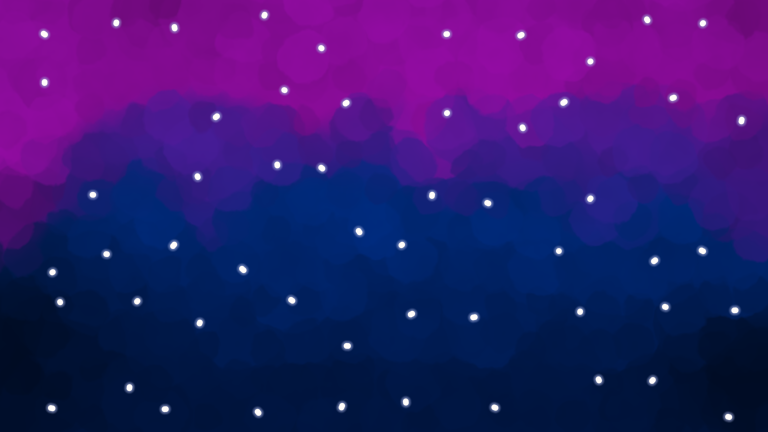
Reproduce this background procedurally as a Shadertoy shader.

```glsl
// A painted night sky: magenta and violet clouds hang over deep blue, dotted
// with small glowing stars. Scattered rough-edged puffs each take the colour
// of the sky bands at their centre; a jittered grid places the stars.

#define PUFF_LARGE 0.150
#define PUFF_SMALL 0.085
#define PUFF_OPACITY 0.62
#define EDGE_ROUGHNESS 0.030
#define TONE_VARIATION 0.20
#define STAR_GRID vec2(10.0, 6.0)
#define STAR_PRESENCE 0.93
#define STAR_RADIUS 0.0066
#define GLOW_RADIUS 0.0085

const vec3 MAGENTA = vec3(0.53, 0.045, 0.59);
const vec3 VIOLET = vec3(0.30, 0.09, 0.55);
const vec3 INDIGO = vec3(0.13, 0.12, 0.50);
const vec3 BLUE = vec3(0.00, 0.16, 0.47);
const vec3 NAVY = vec3(0.00, 0.08, 0.245);
const vec3 STAR_WHITE = vec3(1.0, 0.99, 0.98);
const vec3 GLOW_TINT = vec3(0.62, 0.66, 0.85);

// Hashes built from fract and dot products
float hash1(vec2 p) {
    vec3 q = fract(p.xyx * 0.1031);
    q += dot(q, q.yzx + 33.33);
    return fract((q.x + q.y) * q.z);
}

vec2 hash2(vec2 p) {
    return vec2(hash1(p), hash1(p + vec2(37.0, 91.0)));
}

float valueNoise(vec2 p) {
    vec2 i = floor(p), f = fract(p);
    f = f * f * (3.0 - 2.0 * f);
    vec2 e = vec2(0.0, 1.0);
    return mix(mix(hash1(i), hash1(i + e.yx), f.x),
               mix(hash1(i + e.xy), hash1(i + e.yy), f.x), f.y);
}

float fbm(vec2 p) {
    float sum = 0.0, amplitude = 0.5;
    for (int i = 0; i < 4; i++) {
        sum += amplitude * valueNoise(p);
        p = p * 2.03 + 17.0;
        amplitude *= 0.5;
    }
    return sum;
}

float bump(float x, float centre, float width) {
    float d = (x - centre) / width;
    return exp(-d * d);
}

// Lower edges of the violet and magenta bands, as heights from 0 to 1
float violetEdge(float x) {
    return 0.575 - 0.18 * bump(x, 0.0, 0.085) - 0.13 * bump(x, 0.27, 0.05)
        - 0.06 * bump(x, 0.60, 0.06) - 0.10 * bump(x, 0.78, 0.05)
        - 0.15 * bump(x, 1.0, 0.09);
}

float magentaEdge(float x) {
    return 0.775 - 0.21 * bump(x, 0.0, 0.11) - 0.08 * bump(x, 0.40, 0.07)
        - 0.12 * bump(x, 0.56, 0.025) - 0.07 * bump(x, 0.68, 0.04)
        - 0.06 * bump(x, 0.95, 0.09);
}

// Smooth sky bands; uv runs from 0 to 1 on both axes
vec3 skyColour(vec2 uv) {
    float low = violetEdge(uv.x), high = magentaEdge(uv.x);
    vec3 deep = mix(NAVY, BLUE, smoothstep(0.02, 0.58, uv.y));
    deep *= 1.0 - 0.55 * bump(uv.x, 0.0, 0.17) * bump(uv.y, 0.22, 0.24);
    deep *= 1.0 - 0.50 * bump(uv.x, 1.0, 0.15) * bump(uv.y, 0.14, 0.17);
    vec3 cloud = mix(INDIGO, VIOLET, smoothstep(low, high, uv.y));
    cloud = mix(cloud, vec3(0.30, 0.04, 0.40), 0.85 * bump(uv.x, 0.0, 0.10));
    cloud = mix(cloud, vec3(0.22, 0.06, 0.42), 0.60 * bump(uv.x, 1.0, 0.10));
    vec3 rose = MAGENTA * (1.0 - 0.20 * bump(uv.x, 0.22, 0.08) * smoothstep(0.75, 1.0, uv.y));
    rose *= 1.0 - 0.18 * bump(uv.x, 1.0, 0.10) * smoothstep(0.75, 1.0, uv.y);
    vec3 colour = mix(deep, cloud, smoothstep(low - 0.025, low + 0.025, uv.y));
    return mix(colour, rose, smoothstep(high - 0.04, high + 0.05, uv.y));
}

// Overlay one layer of overlapping puffs
vec3 paintPuffs(vec3 colour, vec2 p, float aspect, float size, float seed) {
    vec2 home = floor(p / size);
    for (int j = -1; j <= 1; j++)
    for (int i = -1; i <= 1; i++) {
        vec2 cell = home + vec2(i, j);
        vec2 centre = (cell + 0.2 + 0.6 * hash2(cell + seed)) * size;
        float tone = hash1(cell + seed + 53.0) - 0.5;
        float radius = size * (0.58 + 0.36 * tone);
        float mask = 1.0 - smoothstep(-0.006, 0.003, length(p - centre) - radius);
        vec3 paint = skyColour(centre / vec2(aspect, 1.0));
        paint *= 1.0 + TONE_VARIATION * tone;
        colour = mix(colour, paint, PUFF_OPACITY * mask);
    }
    return colour;
}

// Slightly elongated star with a soft halo
vec3 paintStar(vec3 colour, vec2 p, float aspect) {
    vec2 pitch = vec2(aspect, 1.0) / STAR_GRID;
    vec2 cell = floor(p / pitch);
    vec2 centre = (cell + 0.14 + 0.72 * hash2(cell + 11.0)) * pitch;
    vec2 axis = (hash2(cell + 71.0) - 0.5) * 0.008;
    vec2 offset = p - centre;
    float along = clamp(dot(offset, axis) / max(dot(axis, axis), 1e-8), -0.5, 0.5);
    float d = length(offset - axis * along) - STAR_RADIUS;
    float present = step(hash1(cell + 29.0), STAR_PRESENCE);
    float soft = 0.75 / iResolution.y;
    float halo = 0.55 * (1.0 - smoothstep(0.0, GLOW_RADIUS, d));
    colour = mix(colour, GLOW_TINT, present * halo);
    return mix(colour, STAR_WHITE, present * (1.0 - smoothstep(-soft, soft, d)));
}

void mainImage(out vec4 fragColor, in vec2 fragCoord) {
    vec2 p = fragCoord / iResolution.y;
    float aspect = iResolution.x / iResolution.y;
    vec2 warp = vec2(fbm(p * 22.0), fbm(p * 22.0 + 40.0)) - 0.47;
    vec2 rough = p + warp * EDGE_ROUGHNESS;
    vec3 colour = skyColour(rough / vec2(aspect, 1.0));
    colour = paintPuffs(colour, rough, aspect, PUFF_LARGE, 5.0);
    colour = paintPuffs(colour, rough, aspect, PUFF_SMALL, 19.0);
    colour *= 0.94 + 0.12 * fbm(p * 9.0);
    fragColor = vec4(paintStar(colour, p, aspect), 1.0);
}
```
